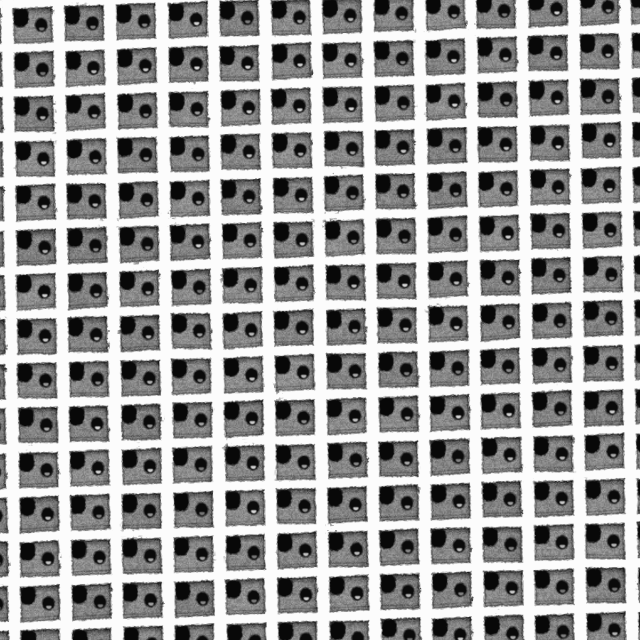
A WebGL 2 fragment shader for this pattern:

```glsl
#version 300 es
precision highp float;
// A slightly skewed lattice of fuzzy grey tiles on white, each with a black
// corner blob and a dark round pit holding a bright glint. Hashes vary each
// tile; value noise roughens the edges and adds grain.
uniform vec2 u_resolution;
out vec4 fragColor;

float hash(vec2 p) {
    vec3 h = fract(vec3(p.xyx) * vec3(0.1031, 0.1030, 0.0973));
    h += dot(h, h.yzx + 33.33);
    return fract((h.x + h.y) * h.z);
}

float noise(vec2 p) {
    vec2 i = floor(p), f = fract(p);
    f = f * f * (3.0 - 2.0 * f);
    return mix(mix(hash(i), hash(i + vec2(1, 0)), f.x),
               mix(hash(i + vec2(0, 1)), hash(i + vec2(1, 1)), f.x), f.y);
}

// Signed value in -0.5..0.5, different for each tile and channel
float vary(vec2 id, float channel) {
    return hash(id + 40.0 + channel * 17.3) - 0.5;
}

float boxDistance(vec2 p, vec2 halfSize) {
    vec2 d = abs(p) - halfSize;
    return length(max(d, 0.0)) + min(max(d.x, d.y), 0.0);
}

void main() {
    vec2 uv = gl_FragCoord.xy / u_resolution.y;
    float px = 1.0 / u_resolution.y;

    // Skewed lattice: columns step right and up, rows step down
    mat2 lattice = mat2(0.0804, 0.0025, 0.0008, -0.0695);
    vec2 cell = inverse(lattice) * (uv - vec2(0.0521, 0.9609));
    vec2 id = round(cell);
    vec2 q = lattice * (cell - id);
    q -= 0.0016 * vec2(vary(id, 1.0), vary(id, 2.0));

    // Tile outline: small tilt, ragged rim and an occasional bump at right
    vec2 t = q;
    float tilt = 0.035 + 0.05 * vary(id, 3.0);
    t.y -= t.x * (tilt + (t.y < 0.0 ? 0.06 * vary(id, 4.0) : 0.0));
    t.x += 0.025 * t.y;
    float edge = boxDistance(t, vec2(0.0303, 0.0274));
    edge += 0.0018 * (noise(uv * 380.0 + 7.0) - 0.5);
    edge += 0.0013 * (noise(uv * 130.0) - 0.5);
    float bumpY = 0.045 * vary(id, 5.0);
    float bump = length((t - vec2(0.0298, bumpY)) * vec2(1.0, 0.7)) - 0.0028;
    bump += 0.003 * (noise(uv * 420.0) - 0.5);
    if (vary(id, 6.0) > 0.2) edge = min(edge, bump);
    float soft = 0.0013 + 0.5 * px;
    float tile = 1.0 - smoothstep(-soft, soft, edge);

    // Grey face: grain, faint horizontal streaks, darker rim and bands
    float grain = noise(uv * 560.0) + 0.6 * noise(uv * 270.0 + 31.0) - 0.8;
    float streak = noise(uv * vec2(70.0, 460.0)) - 0.5;
    float face = 0.53 + 0.13 * grain + 0.05 * streak + 0.05 * vary(id, 7.0);
    face -= 0.17 * smoothstep(0.015, 0.025, t.y);
    face -= 0.11 * exp(-pow((t.y + 0.0215) / 0.0016, 2.0));
    face -= 0.08 * smoothstep(0.016, 0.030, t.x);
    face -= 0.19 * smoothstep(-0.0045, -0.0005, edge);

    // Black blob in the upper left corner, squarish where it meets the rim
    vec2 b = (q - vec2(-0.0188, 0.0118)) / vec2(0.0116, 0.0140);
    b += 0.06 * vec2(vary(id, 8.0), vary(id, 9.0));
    float power = b.x < 0.0 || b.y > 0.0 ? 3.2 : 2.2;
    float blob = pow(pow(abs(b.x), power) + pow(abs(b.y), power), 1.0 / power);
    blob += 0.13 * (noise(uv * 330.0 + 11.0) - 0.5);
    face = mix(0.03, face, smoothstep(0.84, 1.20, blob));

    // Round pit with a soft halo
    vec2 c = q - vec2(0.0130, 0.0001);
    c -= 0.001 * vec2(vary(id, 10.0), vary(id, 11.0));
    float pit = length(c * vec2(1.0, 0.90));
    pit += 0.0010 * (noise(uv * 350.0 + 23.0) - 0.5);
    face = mix(0.04, face, smoothstep(0.0074, 0.0122, pit));

    // Glint in the lower half of the pit, cut to a crescent from above
    vec2 g = c - vec2(0.0007, -0.0053);
    float glint = 1.0 - smoothstep(0.0018, 0.0053, length(g * vec2(0.88, 1.05)));
    glint *= 1.0 - smoothstep(-0.0005, 0.0035, g.y - 22.0 * g.x * g.x);
    face += glint * (0.60 + 0.40 * vary(id, 12.0));

    // Paper with sparse grey crumbs close to the tiles
    float crumbs = smoothstep(0.62, 0.80, noise(uv * 240.0 + 5.0));
    crumbs *= smoothstep(0.84, 0.94, noise(uv * 23.0 + 61.0));
    crumbs *= 1.0 - smoothstep(0.002, 0.006, edge);
    float paper = 0.99 - 0.4 * crumbs;
    paper -= 0.07 * (1.0 - smoothstep(0.0, 0.0025, edge));

    float shade = mix(paper, clamp(face, 0.02, 0.95), tile);
    fragColor = vec4(vec3(shade), 1.0);
}
```
